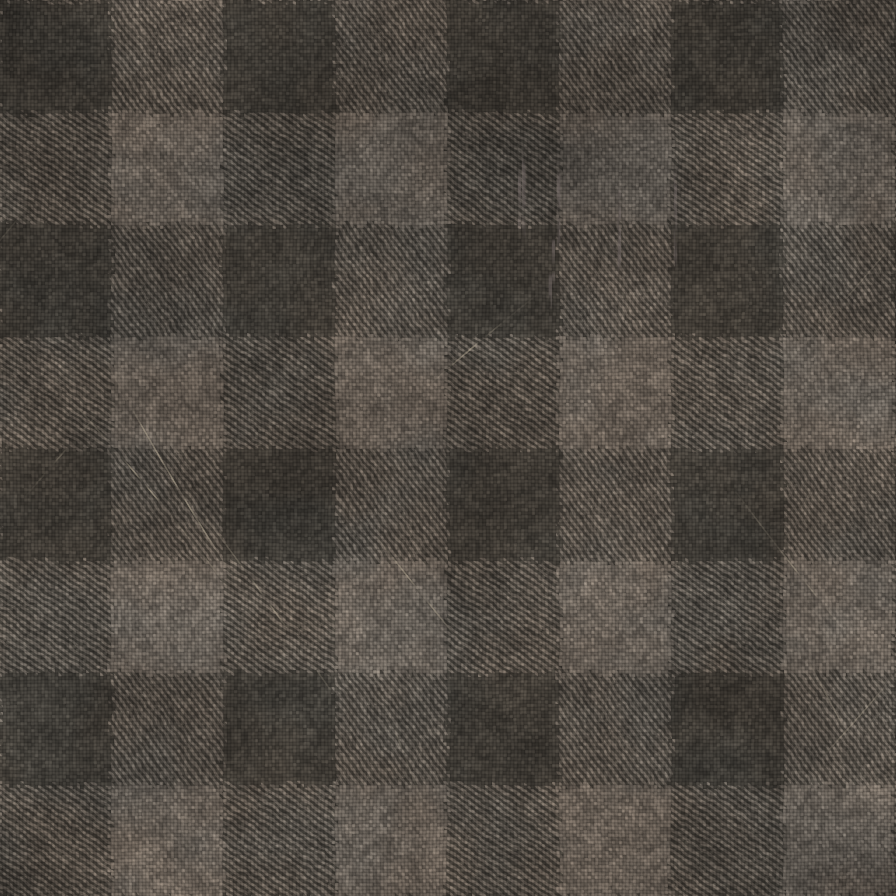
Reproduce this texture procedurally as a Shadertoy shader.

```glsl
const float TAU = 6.2831853;
const float BANDS = 8.0;                     // alternating bands per side
const float THREADS = 256.0;                 // threads per side, a multiple of BANDS
const vec2 TWILL_WARP = vec2(16.0, 12.0);    // ribs per band where the warp is light
const vec2 TWILL_WEFT = vec2(11.0, 16.0);    // ribs per band where the weft is light
const float CONTRAST_WARP = 0.75;
const float CONTRAST_WEFT = 1.05;
const float RIB_JITTER = 0.35;
const float THREAD_ROUNDNESS = 0.38;
const float STITCH_GRAIN = 0.34;
const float FIBRE_GRAIN = 0.17;
const float FRAY = 1.6;                      // band edge scatter, in threads
const float WARP_WOBBLE = 0.002;
const float FADE_AMOUNT = 0.21;
const int SCRATCHES = 11;
const float SCRATCH_WIDTH = 0.0003;
const int STREAKS = 7;
const vec2 STREAK_CENTER = vec2(0.66, 0.76);
const vec2 STREAK_SPREAD = vec2(0.20, 0.20);
const float STREAK_WIDTH = 0.0014;
const vec3 DARK_THREAD = vec3(0.252, 0.238, 0.217);
const vec3 LIGHT_WARP = vec3(0.416, 0.387, 0.358);
const vec3 LIGHT_WEFT = vec3(0.400, 0.372, 0.343);
const vec3 WARM_TINT = vec3(1.020, 0.995, 0.970);
const vec3 COOL_TINT = vec3(0.990, 1.00, 1.00);
const vec3 SCRATCH_COLOR = vec3(0.74, 0.69, 0.60);
const vec3 STREAK_COLOR = vec3(0.46, 0.42, 0.41);

float hash(vec2 p) {
    vec3 q = fract(p.xyx * 0.1031);
    q += dot(q, q.yzx + 33.33);
    return fract((q.x + q.y) * q.z);
}

// Value noise that wraps after "period" cells
float noise(vec2 uv, vec2 period) {
    vec2 p = uv * period;
    vec2 i = floor(p), f = fract(p);
    f = f * f * (3.0 - 2.0 * f);
    vec2 a = mod(i, period), b = mod(i + 1.0, period);
    return mix(mix(hash(a), hash(vec2(b.x, a.y)), f.x),
               mix(hash(vec2(a.x, b.y)), hash(b), f.x), f.y);
}

float fbm(vec2 uv, float period) {
    float sum = 0.0, weight = 0.5;
    for (int i = 0; i < 4; i++) {
        sum += weight * noise(uv, vec2(period));
        period *= 2.0;
        weight *= 0.5;
    }
    return sum / 0.9375;
}

// Banded warp and weft: diagonal ribs over a fine thread grid
vec3 weave(vec2 uv, float jitter) {
    vec2 t = uv * THREADS + 0.25;
    vec2 cell = mod(floor(t), THREADS);
    vec2 f = fract(t) - 0.5;
    vec2 scatter = vec2(hash(cell + 3.0), hash(cell + 523.0)) - 0.5;
    vec2 band = mod(floor((cell + 0.5 + FRAY * scatter) * BANDS / THREADS), 2.0);
    vec3 warpColor = mix(DARK_THREAD, LIGHT_WARP, band.x);
    vec3 weftColor = mix(LIGHT_WEFT, DARK_THREAD, band.y);
    float phase = dot(uv * BANDS, band.x > 0.5 ? TWILL_WARP : TWILL_WEFT) + jitter;
    float rib = smoothstep(-0.6, 0.6, cos(TAU * phase)) - 0.5;
    float contrast = mix(CONTRAST_WEFT, CONTRAST_WARP, band.x);
    vec3 thread = mix(weftColor, warpColor, 0.5 + contrast * rib);
    float shade = 1.0 - THREAD_ROUNDNESS * 2.0 * dot(f, f);
    shade *= 1.04 + STITCH_GRAIN * (hash(cell + 907.0) - 0.5);
    return thread * shade * (1.0 + 0.06 * rib * band.x);
}

// Coverage of a thin line at distance d
float lineMask(float d, float width, float px) {
    return (1.0 - smoothstep(width, width + px, abs(d))) * min(1.0, 0.5 + width / px);
}

float scratches(vec2 uv, float px) {
    float mask = 0.0;
    for (int i = 0; i < SCRATCHES; i++) {
        float id = float(i) * 3.7 + 11.0;
        vec2 d = uv - vec2(hash(vec2(id, 1.0)), hash(vec2(id, 2.0)));
        d -= round(d);
        float lean = hash(vec2(id, 3.0));
        float angle = lean < 0.7 ? mix(-1.25, -0.85, lean / 0.7) : mix(0.3, 0.95, (lean - 0.7) / 0.3);
        vec2 dir = vec2(cos(angle), sin(angle));
        float u = dot(d, dir);
        float v = dot(d, vec2(-dir.y, dir.x));
        float halfLength = mix(0.05, 0.20, hash(vec2(id, 4.0)));
        v += (hash(vec2(id, 5.0)) - 0.5) * 0.4 * u * u;
        float ends = 1.0 - smoothstep(0.1, 1.0, abs(u) / halfLength);
        float wear = smoothstep(0.1, 0.8, noise(vec2(u + 0.5, 0.5), vec2(60.0, 40.0 + id)));
        float strength = mix(0.25, 1.0, hash(vec2(id, 6.0)));
        mask = max(mask, lineMask(v, SCRATCH_WIDTH, px) * ends * wear * strength);
    }
    return mask;
}

float streaks(vec2 uv, float px) {
    float mask = 0.0;
    for (int i = 0; i < STREAKS; i++) {
        float id = float(i) * 5.3 + 41.0;
        vec2 jitter = vec2(hash(vec2(id, 1.0)), hash(vec2(id, 2.0))) - 0.5;
        vec2 d = uv - STREAK_CENTER - jitter * STREAK_SPREAD;
        d -= round(d);
        float halfLength = mix(0.025, 0.07, hash(vec2(id, 3.0)));
        float ends = 1.0 - smoothstep(0.6, 1.0, abs(d.y) / halfLength);
        float wear = smoothstep(0.15, 0.7, noise(uv, vec2(160.0, 80.0)));
        mask = max(mask, lineMask(d.x, STREAK_WIDTH, px) * ends * wear);
    }
    return mask;
}

void mainImage(out vec4 fragColor, in vec2 fragCoord) {
    vec2 uv = fragCoord / iResolution.xy;
    float px = 1.0 / iResolution.y;
    vec2 wobble = vec2(noise(uv, vec2(24.0)), noise(uv + 0.37, vec2(24.0))) - 0.5;
    float jitter = RIB_JITTER * (noise(uv + 0.71, vec2(128.0)) - 0.5);

    // Cloth, averaged over the pixel
    vec3 color = vec3(0.0);
    for (int i = 0; i < 9; i++) {
        vec2 offset = (vec2(i % 3, i / 3) - 1.0) / 3.0;
        color += weave(uv + offset / iResolution.xy + WARP_WOBBLE * wobble, jitter) / 9.0;
    }

    // Fading, fibres and tint
    color *= 1.0 + FADE_AMOUNT * (fbm(uv, 6.0) - 0.5) * 2.0;
    color *= 1.0 + FIBRE_GRAIN * (fbm(uv + 0.19, 64.0) - 0.5) * 2.0;
    color *= 1.0 + FIBRE_GRAIN * (noise(uv, vec2(384.0)) - 0.5);
    color *= mix(COOL_TINT, WARM_TINT, smoothstep(0.25, 0.75, fbm(uv + 0.61, 12.0)));

    // Surface wear
    color = mix(color, STREAK_COLOR, 0.5 * streaks(uv, px));
    color = mix(color, SCRATCH_COLOR, 0.8 * scratches(uv, px));
    fragColor = vec4(color, 1.0);
}
```
